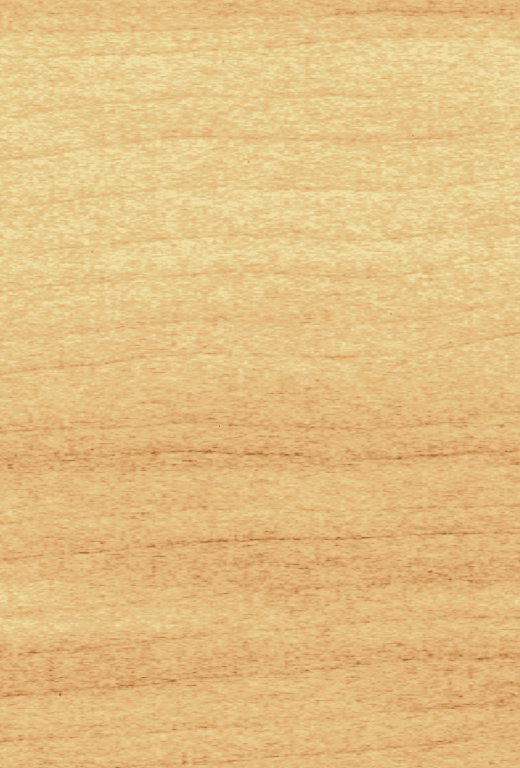
A Shadertoy shader for this texture:

```glsl
float hash(vec2 p) {
    vec3 q = fract(p.xyx * vec3(0.1031, 0.1030, 0.0973));
    q += dot(q, q.yzx + 33.33);
    return fract((q.x + q.y) * q.z);
}

float noise(vec2 p) {
    vec2 cell = floor(p), f = fract(p);
    f = f * f * (3.0 - 2.0 * f);
    return mix(mix(hash(cell), hash(cell + vec2(1, 0)), f.x),
               mix(hash(cell + vec2(0, 1)), hash(cell + vec2(1, 1)), f.x), f.y);
}

// Piecewise ramp from dark pore to pale sapwood
vec3 woodColor(float tone) {
    vec3 ramp[7] = vec3[7](
        vec3(0.68, 0.45, 0.24), vec3(0.81, 0.59, 0.35), vec3(0.86, 0.66, 0.43),
        vec3(0.89, 0.72, 0.48), vec3(0.90, 0.76, 0.52), vec3(0.91, 0.81, 0.57),
        vec3(0.94, 0.87, 0.64));
    tone = clamp(tone, 0.0, 5.999);
    int i = int(tone);
    return mix(ramp[i], ramp[i + 1], fract(tone));
}

// Thin growth lines, crisp below and fading upward
float growthRings(vec2 p) {
    float bandDist = (p.y - 0.4) / 0.09;
    float slope = mix(0.085, 0.045, smoothstep(0.5, 0.95, p.y)) - 0.065 * exp(-bandDist * bandDist);
    float height = p.y - slope * p.x;
    height += 0.024 * (noise(p * vec2(4, 5) + 7.0) - 0.5);
    height += 0.005 * (noise(p * vec2(16, 9) + 31.0) - 0.5);

    float rings = 0.0;
    for (int i = -1; i <= 1; i++) {
        float id = floor(height * 17.0) + float(i);
        float jitter = 0.6 * (hash(vec2(id + 20.0, 3.0)) - 0.5);
        float d = height - (id + 0.5 + jitter) / 17.0;
        float strength = mix(0.6, 1.1, hash(vec2(id + 20.0, 9.0)));
        strength *= mix(0.55, 1.2, noise(vec2(p.x * 9.0, id * 5.0 + 100.0)));
        float core = exp(-d * d / 0.000004);
        float fade = smoothstep(-0.003, 0.001, d) * exp(-max(d, 0.0) / 0.009);
        rings += strength * (0.9 * core + 0.9 * fade);
    }
    return rings;
}

// Short horizontal fibres and darker pores
float fibres(vec2 p) {
    float fine = noise(p * vec2(150, 410)) - 0.5;
    float crisp = noise(p * vec2(290, 500) + 57.0) - 0.5;
    float broad = noise(p * vec2(45, 170) + 13.0) - 0.5;
    float pores = smoothstep(0.76, 0.95, noise(p * vec2(75, 400) + 91.0));
    return 2.3 * fine + 1.5 * crisp + 0.9 * broad - 1.2 * pores;
}

void mainImage(out vec4 fragColor, in vec2 fragCoord) {
    vec2 p = fragCoord / iResolution.y;

    // Pale upper board and warmer lower board
    float tone = mix(3.25, 4.95, smoothstep(0.38, 0.68, p.y));
    tone += 0.35 * cos((p.y - 0.2) * 36.0) * (1.0 - smoothstep(0.3, 0.36, p.y));
    tone -= 0.8 * smoothstep(0.93, 1.0, p.y);
    tone += 1.1 * (noise(p * vec2(2.5, 28) + 5.0) - 0.5);
    tone += 0.7 * (noise(p * vec2(5, 75) + 41.0) - 0.5);

    // Broad dark band with a firm lower edge
    float d = p.y - 0.387 - 0.012 * (noise(vec2(p.x * 5.0, 2.0)) - 0.5) - 0.008 * p.x;
    float band = smoothstep(-0.009, 0.004, d) * exp(-max(d, 0.0) / 0.028);
    tone -= band * mix(0.9, 1.7, noise(p * vec2(4, 110)));

    // Tan strip along the top and pale flecks on the lower left
    tone -= 0.9 * smoothstep(0.23, 0.26, p.x) * smoothstep(0.973, 0.982, p.y);
    float flecks = smoothstep(0.55, 0.75, noise(p * vec2(9, 75) + 23.0));
    tone += 1.1 * flecks * smoothstep(0.13, 0.07, p.x)
          * smoothstep(0.16, 0.19, p.y) * smoothstep(0.27, 0.24, p.y);

    tone -= growthRings(p);
    tone += fibres(p);

    // Sparse dark specks
    for (int i = 0; i < 7; i++) {
        float id = float(i);
        vec2 speck = vec2(0.68 * hash(vec2(id, 4.0)), hash(vec2(id, 15.0)));
        float size = mix(0.001, 0.0025, hash(vec2(id, 27.0)));
        tone -= 3.0 * (1.0 - smoothstep(0.4 * size, size, length((p - speck) * vec2(1.0, 0.8))));
    }

    fragColor = vec4(woodColor(tone), 1.0);
}
```
